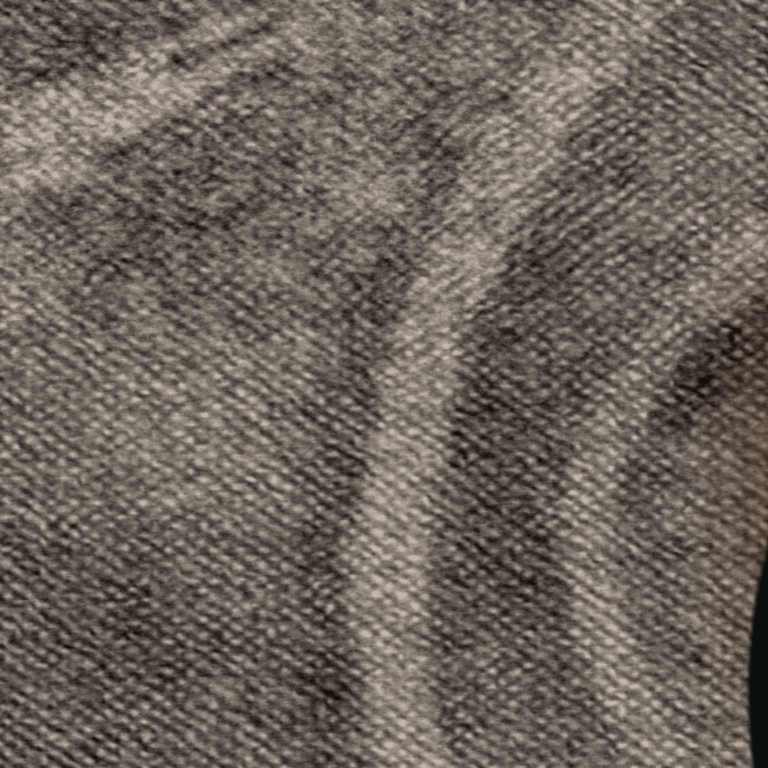
A WebGL 2 fragment shader for this texture:

```glsl
#version 300 es
precision highp float;
// Worn grey-brown knitted cloth with pale folds curving down it.
// Broad tones come from curved bands and soft blobs; a staggered lattice
// of uneven stitches, bent by noise, is laid over them with yarn grain.

#define STITCH_FREQ vec2(33.0, 49.0)
#define STITCH_DEPTH 0.26
#define GRAIN_DEPTH 0.85
#define MOTTLE_DEPTH 0.46
#define WARP 0.010
#define JITTER 0.30
#define BASE_TONE 0.55
#define EDGE_SOFT 0.014
#define SHADOW_COLOR vec3(0.14, 0.11, 0.09)
#define LIGHT_COLOR vec3(0.68, 0.64, 0.60)
#define RUST_COLOR vec3(0.27, 0.17, 0.10)
#define DISC_COLOR vec3(0.035, 0.06, 0.055)

uniform vec2 u_resolution;
out vec4 fragColor;

const float TAU = 6.2831853;

float hash(vec2 p) {
    return fract(sin(dot(p, vec2(127.1, 311.7))) * 43758.5453);
}

float noise(vec2 p) {
    vec2 i = floor(p), f = fract(p);
    f = f * f * (3.0 - 2.0 * f);
    float low = mix(hash(i), hash(i + vec2(1, 0)), f.x);
    float high = mix(hash(i + vec2(0, 1)), hash(i + vec2(1, 1)), f.x);
    return mix(low, high, f.y);
}

float fbm(vec2 p) {
    float sum = 0.0, amp = 0.5;
    for (int i = 0; i < 4; i++) {
        sum += amp * noise(p);
        p = mat2(1.6, 1.2, -1.2, 1.6) * p + 7.3;
        amp *= 0.5;
    }
    return sum / 0.9375;
}

// Soft elliptical patch, 1 at its centre
float blob(vec2 p, vec2 center, vec2 radius) {
    vec2 q = (p - center) / radius;
    return exp(-dot(q, q));
}

float band(float dist, float halfWidth) {
    return 1.0 - smoothstep(halfWidth - EDGE_SOFT, halfWidth + EDGE_SOFT, abs(dist));
}

// Signed distance to x = apex.x + k (y - apex.y)^2, bend k differing above and below
float curveDist(vec2 p, vec2 apex, float bendAbove, float bendBelow) {
    float h = p.y - apex.y;
    float k = h > 0.0 ? bendAbove : bendBelow;
    float slope = 2.0 * k * h;
    return (p.x - apex.x - k * h * h) / sqrt(1.0 + slope * slope);
}

float segmentDist(vec2 p, vec2 a, vec2 b) {
    vec2 ab = b - a;
    return length(p - a - ab * clamp(dot(p - a, ab) / dot(ab, ab), 0.0, 1.0));
}

// Folds and worn patches
float foldTone(vec2 p) {
    float tone = BASE_TONE;
    float mainFold = curveDist(p, vec2(0.508, 0.25), 0.56, 0.4);
    float sideFold = curveDist(p, vec2(0.766, 0.30), 1.65, 1.06);

    // Shade beside the folds, then the folds themselves
    tone -= 0.22 * blob(vec2(mainFold, p.y), vec2(0.10, 0.48), vec2(0.07, 0.36));
    tone -= 0.18 * blob(vec2(mainFold, p.y), vec2(-0.085, 0.40), vec2(0.045, 0.28));
    tone -= 0.20 * blob(vec2(sideFold, p.y), vec2(0.065, 0.46), vec2(0.05, 0.18));
    tone -= 0.18 * blob(vec2(sideFold, p.y), vec2(-0.07, 0.26), vec2(0.05, 0.30));
    tone = mix(tone, 0.80, 0.92 * band(mainFold, 0.046));
    tone = mix(tone, 0.74, 0.85 * band(sideFold, 0.033));

    // Slanted pale fold at the upper left, with its creases
    float across = (p.y - 0.80 - 0.44 * p.x) / 1.09;
    float slant = band(across, mix(0.060, 0.024, smoothstep(0.05, 0.45, p.x)));
    tone = mix(tone, 0.80, 0.9 * slant * (1.0 - smoothstep(0.35, 0.58, p.x)));
    tone += 0.10 * blob(p, vec2(0.18, 0.87), vec2(0.05, 0.04));
    tone -= 0.48 * band(segmentDist(p, vec2(0.235, 0.915), vec2(0.345, 0.965)), 0.010);
    tone -= 0.25 * band(segmentDist(p, vec2(0.13, 0.79), vec2(0.36, 0.905)), 0.003);

    // Dark hollows
    tone -= 0.20 * blob(p, vec2(0.06, 0.98), vec2(0.13, 0.07));
    tone -= 0.16 * blob(p, vec2(0.20, 0.72), vec2(0.11, 0.09));
    tone -= 0.15 * blob(p, vec2(0.57, 0.77), vec2(0.04, 0.06));
    tone -= 0.18 * blob(p, vec2(0.12, 0.16), vec2(0.22, 0.18));
    tone -= 0.16 * blob(p, vec2(0.42, 0.09), vec2(0.06, 0.12));
    tone -= 0.22 * blob(p, vec2(0.97, 0.53), vec2(0.13, 0.07));

    // Rubbed patches
    tone += 0.16 * blob(p, vec2(0.02, 0.64), vec2(0.06, 0.07));
    tone += 0.12 * blob(p, vec2(0.25, 0.44), vec2(0.17, 0.13));
    tone += 0.13 * blob(p, vec2(0.49, 0.75), vec2(0.05, 0.09));
    tone += 0.06 * blob(p, vec2(0.93, 0.78), vec2(0.14, 0.12));
    return tone;
}

// Staggered stitches: two crossing diagonals, the leading one set by lean
float stitches(vec2 p, float lean) {
    vec2 q = p * STITCH_FREQ;
    q += JITTER * (vec2(noise(p * 62.0), noise(p * 62.0 + 17.0)) - 0.5);
    float falling = sin(TAU * (q.x + q.y));
    float rising = sin(TAU * (q.x - q.y));
    return mix(falling, rising, lean) + 0.35 * falling * rising;
}

void main() {
    vec2 uv = gl_FragCoord.xy / u_resolution;
    vec2 bend = vec2(fbm(uv * 9.0), fbm(uv * 9.0 + 31.0)) - 0.5;
    float crumple = smoothstep(0.42, 0.75, uv.y) * (1.0 - smoothstep(0.55, 0.85, uv.x));

    float tone = foldTone(uv + bend * 0.03);
    float lean = 0.28 + 0.4 * blob(uv, vec2(0.68, 0.72), vec2(0.25, 0.2)) + 0.5 * bend.x;
    float knit = stitches(uv + bend * WARP * (1.0 + 2.0 * crumple), lean);
    float wear = 0.6 + 0.8 * noise(uv * 35.0 + 5.0);
    tone += STITCH_DEPTH * knit * wear * (1.0 - 0.35 * crumple);
    tone += MOTTLE_DEPTH * (fbm(uv * vec2(22.0, 30.0)) - 0.5) * (0.6 + 0.6 * crumple);
    tone += GRAIN_DEPTH * (fbm(uv * vec2(105.0, 165.0)) - 0.5) * (1.0 + 0.2 * crumple);

    vec3 color = mix(SHADOW_COLOR, LIGHT_COLOR, clamp(tone, -0.12, 1.15));
    float rust = smoothstep(0.88, 1.02, uv.x) * blob(uv, vec2(1.0, 0.36), vec2(0.3, 0.22));
    color = mix(color, RUST_COLOR, 0.4 * rust);

    // Dark rounded object at the lower right edge
    float disc = length((uv - vec2(1.12, 0.10)) / vec2(0.146, 0.335));
    color = mix(DISC_COLOR, color, smoothstep(0.97, 1.03, disc));
    fragColor = vec4(color, 1.0);
}
```
